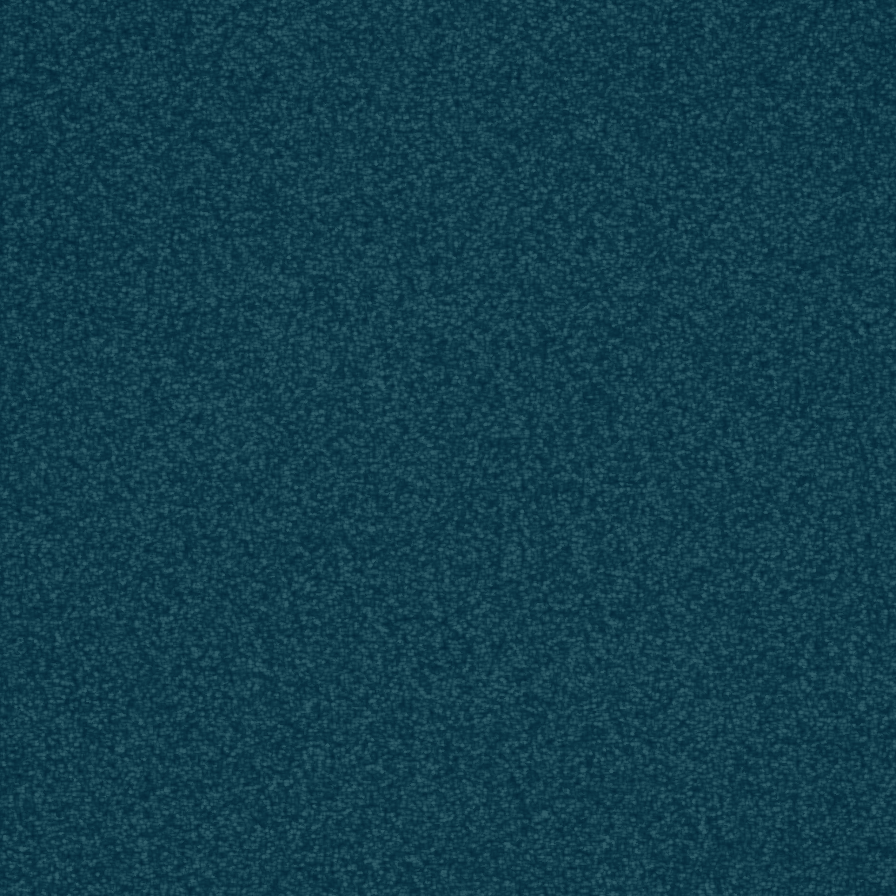
Reproduce this texture procedurally as a three.js fragment shader.

```glsl
// Deep teal crepe cloth: short weft and warp threads form a fine pebbled grain.
// Two stretched layers of cellular noise make the threads; layered sines bend
// them and add faint drifts of light, and a three-stop ramp gives the colour.
varying vec2 vUv;

const vec3 GAP_TEAL = vec3(0.010, 0.150, 0.220);
const vec3 CLOTH_TEAL = vec3(0.050, 0.225, 0.285);
const vec3 FIBRE_TEAL = vec3(0.150, 0.330, 0.380);

const vec2 WEFT_CELLS = vec2(135.0, 265.0);
const vec2 WARP_CELLS = vec2(235.0, 145.0);
const vec2 CLUSTER_CELLS = vec2(74.0, 92.0);

// Three random values from 0 to 1 for a cell
vec3 hash3(vec2 cell) {
  vec3 p = fract(cell.xyx * vec3(0.1031, 0.1030, 0.0973));
  p += dot(p, p.yxz + 33.33);
  return fract((p.xxy + p.yzz) * p.zyx);
}

// Cellular noise: x = distance to the nearest seed, y = its random tint
vec2 cellular(vec2 p) {
  vec2 cell = floor(p);
  vec2 local = fract(p);
  vec2 nearest = vec2(8.0, 0.0);
  for (int y = -1; y <= 1; y++) {
    for (int x = -1; x <= 1; x++) {
      vec2 offset = vec2(float(x), float(y));
      vec3 seed = hash3(cell + offset);
      float d = length(offset + seed.xy - local);
      if (d < nearest.x) nearest = vec2(d, seed.z);
    }
  }
  return nearest;
}

// Rounded threads, raised at the centre and dark in the gaps, around zero
float threads(vec2 p, float relief, float tintAmount) {
  vec2 grain = cellular(p);
  float body = 1.0 - smoothstep(0.25, 0.85, grain.x);
  return (0.48 - grain.x) * relief + (grain.y - 0.5) * tintAmount * body;
}

// Smooth layered sines, about -1 to 1
float drift(vec2 p) {
  float sum = sin(p.x + 1.7 * sin(p.y * 0.8));
  sum += 0.6 * sin(p.y * 1.9 - p.x * 0.7 + 2.1);
  sum += 0.4 * sin(p.x * 2.7 + p.y * 2.3 + 4.0);
  return sum * 0.5;
}

// Broad light: dim at the upper left and the rim, lifted below the centre
float broadLight(vec2 uv) {
  float rim = length((uv - vec2(0.55, 0.43)) * vec2(1.0, 0.9));
  return 0.09 - 0.38 * rim * rim + 0.035 * drift(uv * 7.0);
}

// Tone from -1 (gap) through 0 (cloth) to 1 (bright fibre)
vec3 clothColor(float tone) {
  vec3 shade = mix(CLOTH_TEAL, GAP_TEAL, clamp(-tone, 0.0, 1.3));
  return mix(shade, FIBRE_TEAL, clamp(tone, 0.0, 1.3));
}

void main() {
  // Bend the weave so its rows never line up
  vec2 bend = vec2(drift(vUv * 61.0), drift(vUv.yx * 53.0 + 9.0));
  vec2 cloth = vUv + 0.0016 * bend;

  float weft = threads(cloth * WEFT_CELLS, 1.5, 1.3);
  float warp = threads(cloth * WARP_CELLS + 41.0, 1.4, 1.2);

  // Slanted clumps of threads catch the light together
  vec2 slanted = vec2(cloth.x + 0.5 * cloth.y, cloth.y - 0.3 * cloth.x);
  float clumps = threads(slanted * CLUSTER_CELLS + 87.0, 0.5, 0.35);

  float tone = 0.8 * weft + 0.7 * warp + clumps + broadLight(vUv);
  gl_FragColor = vec4(max(clothColor(tone), 0.0), 1.0);
}
```
